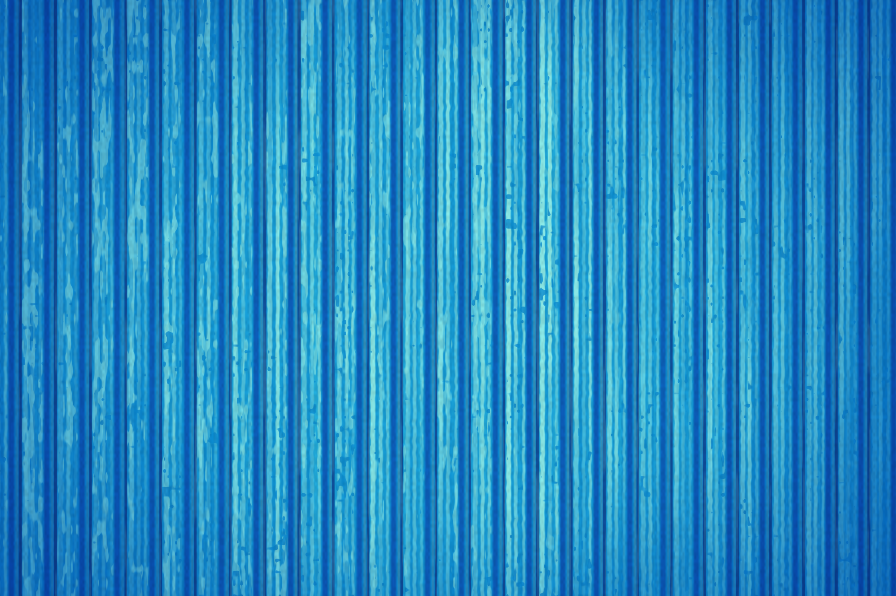
A Shadertoy shader for this texture:

```glsl
// Weathered blue corrugated metal: upright ribs with worn pale facets and a vignette.
#define REPEATS 25.3
#define NARROWING 1.1
#define PHASE 0.43
#define SEAM_WIDTH 0.035
#define WEAR 0.8
#define VIGNETTE 0.34
#define DEEP vec3(0.05, 0.35, 0.70)
#define BLUE vec3(0.04, 0.53, 0.79)
#define CYAN vec3(0.16, 0.70, 0.85)
#define PALE vec3(0.54, 0.89, 0.87)
#define SEAM vec3(0.06, 0.29, 0.58)
#define RUST vec3(0.32, 0.57, 0.66)

float hash(vec2 p) {
    p = fract(p * vec2(0.1031, 0.1137));
    p += dot(p, p.yx + 33.33);
    return fract((p.x + p.y) * p.x * 17.0);
}

float noise(vec2 p) {
    vec2 i = floor(p), f = fract(p);
    f = f * f * (3.0 - 2.0 * f);
    return mix(mix(hash(i), hash(i + vec2(1, 0)), f.x),
               mix(hash(i + vec2(0, 1)), hash(i + vec2(1, 1)), f.x), f.y);
}

float fbm(vec2 p) {
    float sum = 0.0, gain = 0.5;
    for (int i = 0; i < 4; i++) {
        sum += gain * noise(p);
        p = p * 2.03 + 17.3;
        gain *= 0.5;
    }
    return sum / 0.9375;
}

// Soft stripe in a unit cell that wraps around
float stripe(float u, float center, float halfWidth, float soft) {
    float d = abs(fract(u - center + 0.5) - 0.5);
    return 1.0 - smoothstep(halfWidth - soft, halfWidth + soft, d);
}

void mainImage(out vec4 fragColor, in vec2 fragCoord) {
    vec2 uv = fragCoord / iResolution.xy;
    vec2 p = fragCoord / iResolution.y;
    // Ribs get slightly narrower toward the right
    float x = uv.x * (REPEATS + NARROWING * uv.x) + PHASE;
    float rib = floor(x), u = fract(x);
    float aa = 0.6 * (REPEATS + NARROWING) / iResolution.x;

    // Light pool in the middle, slightly right and low
    float glow = 1.0 - smoothstep(0.05, 0.62, length((uv - vec2(0.54, 0.46)) * vec2(1.0, 0.6)));
    float cloud = fbm(p * vec2(5.0, 3.5) + 4.0);
    float ribTone = hash(vec2(rib, 7.0)) - 0.5;
    float light = 0.16 + 0.52 * glow + 0.4 * (cloud - 0.5) + 0.15 * ribTone;

    // Straight narrow facets, each with its own strength and long faded parts
    float ragged = u + 0.035 * (noise(vec2(x * 2.0, p.y * 100.0)) - 0.5);
    float soft = 0.01 + aa;
    float facets = 0.0;
    for (int i = 0; i < 3; i++) {
        float k = float(i);
        float strength = 0.75 + 0.45 * hash(vec2(rib, k + 20.0)) - 0.12 * k;
        float fade = noise(vec2(rib * 7.0 + k * 2.0, p.y * 4.0));
        strength *= 0.55 + 0.45 * smoothstep(0.1, 0.6, fade);
        float center = 0.16 + 0.21 * k + 0.03 * (hash(vec2(rib, k + 40.0)) - 0.5);
        facets += strength * stripe(ragged, center, 0.068 - 0.014 * k, soft);
    }
    float face = stripe(u, 0.34, 0.31, 0.03 + aa);

    // Long fine streaks along the ribs
    float streak = fbm(vec2(x * 7.0, p.y * 1.2 + hash(vec2(rib, 3.0)) * 20.0));
    float scratch = noise(vec2(x * 16.0, p.y * 4.0));

    // Base paint, then pale facets
    float tint = 0.65 * light + 0.9 * (streak - 0.5) + 0.2 * (scratch - 0.5);
    vec3 color = mix(BLUE, CYAN, face * clamp(tint, 0.0, 1.0));
    float pale = facets * (0.16 + 1.0 * light) * (0.75 + 0.5 * streak);
    color = mix(color, PALE, clamp(pale, 0.0, 0.95));

    // Slender flaked patches, mostly on the left and middle
    float flakes = smoothstep(0.70, 0.80, 0.55 * noise(vec2(x * 13.0, p.y * 45.0))
                 + 0.65 * fbm(vec2(x * 3.0, p.y * 3.0) + 31.0));
    flakes *= face * (1.0 - 0.8 * smoothstep(0.45, 0.8, uv.x));
    color = mix(color, PALE, WEAR * 0.7 * flakes);

    // Sparse tiny blue specks on the worn faces
    float specks = smoothstep(0.74, 0.82, 0.6 * noise(vec2(x * 9.0, p.y * 100.0) + 50.0)
                 + 0.45 * fbm(p * vec2(14.0, 10.0) + 9.0));
    color = mix(color, BLUE, WEAR * specks * face);

    // Shaded groove, its lighter lip and the thin seam
    float groove = stripe(u, 0.755, 0.075, 0.025 + aa);
    color = mix(color, DEEP, groove * (0.95 + 0.1 * ribTone));
    float lip = stripe(u, 0.91, 0.035, 0.01 + aa);
    color = mix(color, RUST, lip * (0.25 + 0.5 * light));
    float seam = stripe(u, 0.0, SEAM_WIDTH * (1.1 + 0.6 * ribTone), aa);
    float rust = smoothstep(0.5, 0.75, noise(vec2(rib * 5.0, p.y * 12.0)));
    color = mix(color, mix(SEAM, RUST, 0.35 * rust), 0.95 * seam);

    // Fine grain and darkened borders
    color *= 0.95 + 0.10 * noise(p * vec2(300.0, 170.0));
    float edge = smoothstep(0.28, 0.78, length((uv - 0.5) * vec2(1.1, 0.9)));
    color *= 1.0 - VIGNETTE * edge * vec3(1.5, 0.9, 0.35);

    fragColor = vec4(clamp(color, 0.0, 1.0), 1.0);
}
```
